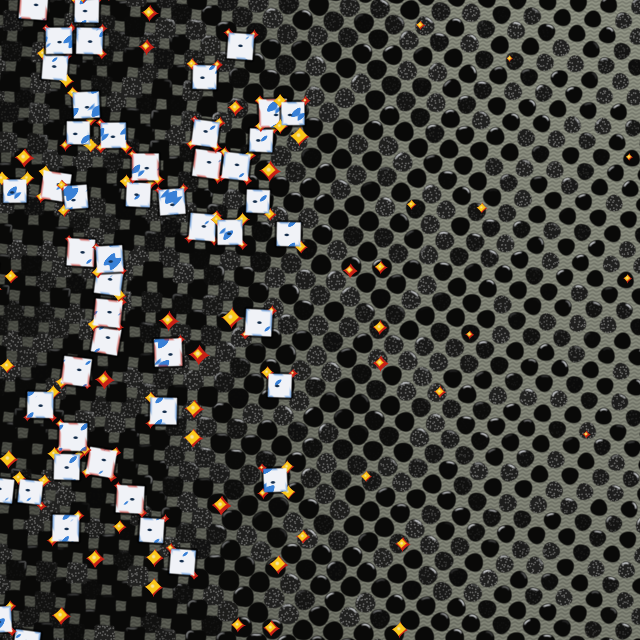
Reproduce this texture procedurally as a WebGL 2 fragment shader.

```glsl
#version 300 es
precision highp float;

uniform vec2 u_resolution;
out vec4 fragColor;

const float TAU = 6.2831853;
const float PERIODS = 21.0;             // lattice periods across the canvas
const float TILT = 0.05;                // lattice rotation in radians
const vec2 ANCHOR = vec2(0.502, 0.586); // centre of one dot
const float DOT_LEFT = 0.335;           // dot half widths, in periods
const float DOT_MIDDLE = 0.335;
const float DOT_RIGHT = 0.272;
const float TILE_HALF = 0.44;
const float THREADS = 8.0;              // weave threads per period
const float SOFTNESS = 0.035;

const vec3 FABRIC = vec3(0.43, 0.44, 0.395);
const vec3 INK = vec3(0.035, 0.035, 0.032);
const vec3 WORN_INK = vec3(0.15, 0.15, 0.145);
const vec3 GLINT = vec3(0.80, 0.81, 0.82);
const vec3 WHITE = vec3(0.94, 0.95, 0.97);
const vec3 BLUE = vec3(0.22, 0.50, 0.84);
const vec3 RED = vec3(0.78, 0.13, 0.09);
const vec3 YELLOW = vec3(0.97, 0.78, 0.10);

float softEdge;

vec2 hash2(vec2 p) {
  vec2 k = vec2(dot(p, vec2(127.1, 311.7)), dot(p, vec2(269.5, 183.3)));
  return fract(sin(k) * 43758.55);
}

float cover(float d) { return 1.0 - smoothstep(-softEdge, softEdge, d); }

float roundBox(vec2 p, float halfSize, float radius) {
  vec2 e = abs(p) - halfSize + radius;
  return length(max(e, 0.0)) + min(max(e.x, e.y), 0.0) - radius;
}

// Distance to the nearest scattered point
float cellular(vec2 p) {
  vec2 cell = floor(p);
  float nearest = 2.0;
  for (int j = -1; j <= 1; j++)
    for (int i = -1; i <= 1; i++) {
      vec2 c = cell + vec2(i, j);
      nearest = min(nearest, length(c + hash2(c) - p));
    }
  return nearest;
}

// Four-pointed spark: red rim, yellow body, pale heart
void drawSpark(inout vec3 color, vec2 f, float size, float heat) {
  vec2 a = pow(abs(f), vec2(0.8));
  float d = pow(a.x + a.y, 1.25) - size;
  color = mix(color, RED, cover(d));
  vec2 lean = f + size * vec2(0.15, -0.12);
  float body = abs(lean.x) + abs(lean.y) - size * heat;
  color = mix(color, YELLOW, cover(max(d, body)));
  color = mix(color, WHITE, 0.6 * cover(length(lean) - size * 0.18));
}

// White tile with blue stains, a small mark and sparks on its corners
void drawTile(inout vec3 color, vec2 f, vec2 h) {
  float skew = (h.y - 0.5) * 0.25;
  f += skew * vec2(-f.y, f.x);
  float d = roundBox(f, TILE_HALF * mix(0.86, 1.06, h.x), 0.03);
  color *= 1.0 - 0.75 * cover(d - 0.07);
  for (int i = 0; i < 4; i++) {
    vec2 corner = vec2(i & 1, i >> 1) * 2.0 - 1.0;
    vec2 r = hash2(h * 91.0 + corner);
    if (r.x > 0.5) drawSpark(color, f - corner * TILE_HALF * 0.95, 0.12 + 0.12 * r.y, r.y);
  }
  float stain = sin(f.x * 7.0 + h.x * 40.0) + sin(f.y * 8.0 + h.y * 30.0)
              + 0.5 * sin((f.x - f.y) * 17.0 + h.x * 70.0);
  float limit = mix(0.5, 2.0, smoothstep(0.0, 0.6, h.y));
  vec3 face = mix(WHITE, BLUE, smoothstep(limit, limit + 0.4, stain));
  float rim = smoothstep(-0.10, 0.0, d) * smoothstep(-0.2, 0.6, sin(f.x * 9.0 + f.y * 5.0 + h.x * TAU));
  face = mix(face, h.x > 0.7 ? RED : BLUE, 0.6 * rim);
  vec2 mark = f - 0.2 * (h - 0.5);
  face = mix(face, BLUE * 0.35, cover(length(mark * vec2(1.0, 1.7)) - 0.07));
  color = mix(color, face, cover(d));
}

void main() {
  vec2 p = gl_FragCoord.xy / u_resolution;
  mat2 turn = mat2(cos(TILT), -sin(TILT), sin(TILT), cos(TILT));
  vec2 q = (p - ANCHOR) * turn * PERIODS;
  softEdge = max(SOFTNESS, PERIODS / min(u_resolution.x, u_resolution.y));

  // Woven ground, lit from the upper right
  float weave = sin(q.y * TAU * THREADS + 1.3 * sin(q.x * TAU * THREADS * 0.5));
  float light = mix(0.66, 1.08, smoothstep(0.0, 0.75, p.x)) + 0.14 * p.x * p.y;
  vec3 color = FABRIC * light * (1.0 + 0.09 * weave);

  // Two interleaved dot grids: round at right, swelling to squares at left
  float crowd = 1.0 - smoothstep(0.15, 0.5, p.x + 0.04 * sin(p.y * 7.0));
  float dotHalf = mix(DOT_MIDDLE, DOT_RIGHT, smoothstep(0.45, 1.0, p.x));
  dotHalf = mix(dotHalf, DOT_LEFT, crowd);
  float corner = mix(dotHalf, 0.09, crowd);
  float grain = smoothstep(0.45, 0.05, cellular(q * 9.0));
  for (int k = 0; k < 2; k++) {
    vec2 c = q - 0.5 * float(k);
    vec2 id = floor(c + 0.5);
    vec2 f = c - id;
    vec2 h = hash2(id + 37.0 * float(k));
    float wobble = 0.012 * sin(3.0 * atan(f.y, f.x + 1e-4) + h.x * TAU);
    float d = roundBox(f, dotHalf, corner) + wobble;
    float wear = smoothstep(0.45, 0.9, h.x);
    vec3 ink = mix(INK, WORN_INK + 0.32 * grain, wear * 0.8);
    float angle = TAU * (0.1 + 0.3 * h.y);
    float facing = dot(normalize(f + 1e-4), vec2(cos(angle), sin(angle)));
    float arc = smoothstep(0.75, 1.0, facing) * smoothstep(0.07, 0.0, abs(d + 0.05));
    ink = mix(ink, GLINT, arc * smoothstep(0.35, 0.8, fract(h.x * 7.0 + h.y)) * mix(0.85, 0.3, crowd));
    color = mix(color, ink, cover(d));
  }

  // Tiles gather at upper left; sparks thin out toward the right
  vec2 home = floor(q + 0.5);
  for (int j = -1; j <= 1; j++)
    for (int i = -1; i <= 1; i++) {
      vec2 id = home + vec2(i, j);
      vec2 at = ANCHOR + turn * id / PERIODS;
      vec2 pick = hash2(id + 113.0);
      vec2 h = hash2(id + 59.0);
      vec2 f = q - id - 0.36 * (h - 0.5);
      float tileChance = mix(0.16, 0.37, smoothstep(0.45, 0.6, at.y)) * (1.0 - smoothstep(0.22, 0.62, at.x));
      float far = smoothstep(0.45, 0.8, at.x);
      if (pick.x < tileChance) drawTile(color, f, h);
      else if (pick.y < mix(0.16, 0.06, far))
        drawSpark(color, f, mix(0.32, 0.15, far) * mix(0.7, 1.1, h.x), mix(0.4, 0.9, h.y));
    }

  fragColor = vec4(color, 1.0);
}
```
